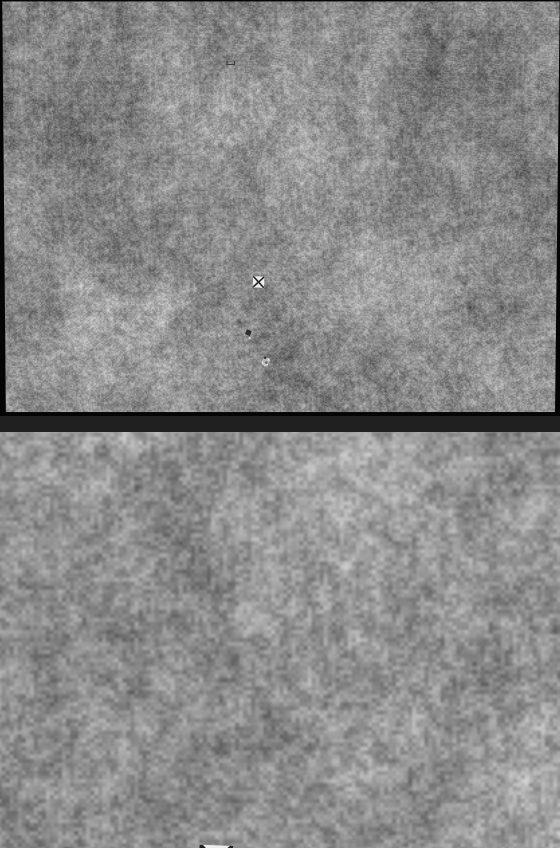
Top, the full canvas; bottom, a detail of the centre.
A Shadertoy shader for this texture:

```glsl
// Grey weathered ground seen from above: mottled grain, faint streaks, a crossed marker and a dark frame.
#define MEAN_GREY 0.538
#define GRAIN 0.175
#define SPECKLE 0.14
#define MOTTLE 0.10
#define PATCHES 0.105
#define STREAKS 0.10
#define FRAME_GREY 0.02
#define SPECK_COUNT 14

float hash(vec2 p) {
    return fract(sin(dot(p, vec2(127.1, 311.7))) * 43758.5453);
}

// Smooth value noise centred on zero
float noise(vec2 p) {
    vec2 cell = floor(p), f = fract(p);
    f = f * f * (3.0 - 2.0 * f);
    float low = mix(hash(cell), hash(cell + vec2(1, 0)), f.x);
    float high = mix(hash(cell + vec2(0, 1)), hash(cell + vec2(1, 1)), f.x);
    return mix(low, high, f.y) - 0.5;
}

mat2 rotation(float a) {
    float c = cos(a), s = sin(a);
    return mat2(c, s, -s, c);
}

float box(vec2 p, vec2 halfSize) {
    vec2 d = abs(p) - halfSize;
    return length(max(d, 0.0)) + min(max(d.x, d.y), 0.0);
}

// Soft round patch of light or shade
float blob(vec2 p, vec2 centre, vec2 radius) {
    vec2 d = (p - centre) / radius;
    return exp(-dot(d, d));
}

// Antialiased coverage of a distance field
float cover(float d) {
    return clamp(0.5 - d * iResolution.y, 0.0, 1.0);
}

float ground(vec2 p) {
    vec2 q = rotation(0.5) * p;
    vec2 warped = p + 0.03 * vec2(noise(p * 9.0), noise(p * 9.0 + 40.0));

    // Fine to coarse mottling
    float g = MEAN_GREY;
    g += GRAIN * noise(p * 310.0);
    g += SPECKLE * noise(q * 135.0 + 7.0);
    g += MOTTLE * noise(q * 57.0 + 19.0);
    g += MOTTLE * 0.9 * noise(warped * 23.0 + 31.0);
    g += PATCHES * noise(warped * vec2(10.0, 8.0) + 53.0);
    g += PATCHES * noise(warped * 4.0 + 71.0);

    // Vertical streaks above, slanted ones below
    float upper = smoothstep(0.35, 0.95, p.y);
    g += STREAKS * upper * noise(vec2(warped.x * 42.0, p.y * 3.0));
    g += STREAKS * 0.45 * (1.0 - upper) * noise(vec2((p.x - 0.8 * p.y) * 28.0, p.y * 5.0));

    // Broad light and shade
    g += 0.045 * blob(p, vec2(0.68, 0.50), vec2(0.42, 0.30));
    g += 0.035 * blob(p, vec2(0.42, 0.77), vec2(0.13, 0.10));
    g += 0.030 * blob(p, vec2(0.22, 0.16), vec2(0.17, 0.13));
    g -= 0.060 * blob(p, vec2(0.67, 0.20), vec2(0.09, 0.15));
    g -= 0.040 * blob(p, vec2(1.22, 0.72), vec2(0.25, 0.35));
    g -= 0.035 * blob(p, vec2(0.15, 0.68), vec2(0.16, 0.28));
    g += 0.070 * blob(p, vec2(0.74, 0.22), vec2(0.025));
    vec2 trail = rotation(-0.78) * (p - vec2(0.51, 0.22));
    g += 0.040 * blob(trail, vec2(0.0), vec2(0.14, 0.018));
    return g;
}

void mainImage(out vec4 fragColor, in vec2 fragCoord) {
    vec2 uv = fragCoord / iResolution.xy;
    vec2 p = fragCoord / iResolution.y;
    float aspect = iResolution.x / iResolution.y;
    float g = ground(p);

    // Scattered dark specks with ragged rims
    for (int i = 0; i < SPECK_COUNT; i++) {
        vec2 seed = vec2(float(i), 3.7);
        vec2 centre = vec2(hash(seed) * aspect, hash(seed + 11.0));
        float radius = mix(0.003, 0.010, hash(seed + 23.0));
        float ragged = 1.0 + 0.9 * noise(p * 150.0);
        g -= 0.11 * blob(p, centre, vec2(radius * ragged));
    }

    // White square marker with a dark diagonal cross
    vec2 m = rotation(0.04) * (p - vec2(0.6215, 0.322));
    float square = box(m, vec2(0.0135));
    float cross = abs(abs(m.x) - abs(m.y)) * 0.7071 - 0.0019;
    g = mix(g, 0.93, cover(square));
    g = mix(g, 0.12, cover(max(cross, square)));

    // Small dark tile with a pale dot below it
    vec2 tile = rotation(0.4) * (p - vec2(0.597, 0.2005));
    g = mix(g, 0.17, cover(box(tile, vec2(0.0062))));
    g = mix(g, 0.85, cover(length(p - vec2(0.600, 0.187)) - 0.0027));

    // Pale lump with a shaded core
    vec2 lump = p - vec2(0.639, 0.130);
    float rim = length(lump) - 0.010 - 0.006 * noise(p * 110.0);
    g = mix(g, 0.80 + 0.3 * noise(p * 260.0), cover(rim));
    g = mix(g, 0.42, cover(length(lump - vec2(0.001, -0.002)) - 0.0035));
    g = mix(g, 0.20, cover(length(lump - vec2(-0.002, 0.010)) - 0.003));

    // Thin open bracket
    vec2 b = p - vec2(0.5546, 0.851);
    float bracket = max(abs(box(b, vec2(0.009, 0.006))) - 0.0012, b.y - 0.003);
    g = mix(g, 0.22, cover(bracket));

    // Slightly tapered dark frame
    float left = mix(0.0105, 0.004, uv.y), right = mix(0.991, 0.9995, uv.y);
    float sides = max(left - uv.x, uv.x - right) * aspect;
    float ends = max(0.0095 - uv.y, uv.y - 0.9965);
    g = mix(FRAME_GREY, g, cover(max(sides, ends)));

    fragColor = vec4(vec3(clamp(g, 0.0, 1.0)), 1.0);
}
```
